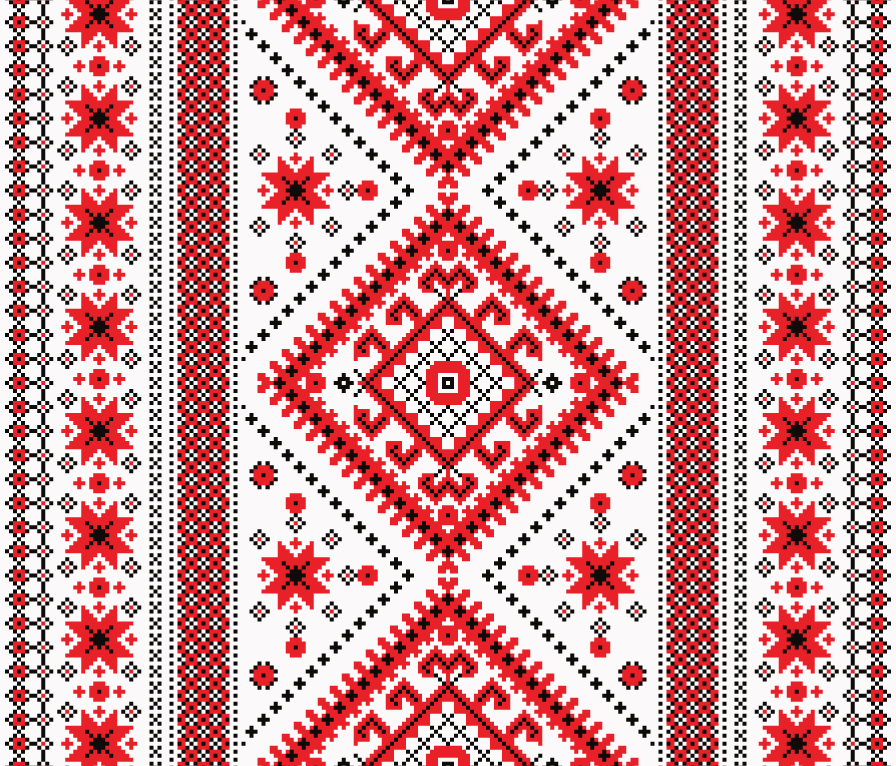
Write a Shadertoy shader that draws this pattern.

```glsl
#define ROWS 191.1
#define DIAMOND_PERIOD 96.0
#define STAR_PERIOD 26.0
#define CHAIN_PERIOD 6.0
#define SAMPLES 4
#define CLOTH vec3(0.985, 0.975, 0.975)
#define RED_THREAD vec3(0.91, 0.13, 0.16)
#define BLACK_THREAD vec3(0.06, 0.045, 0.045)

const int WHITE = 0, RED = 1, BLACK = 2;

// Distance to the nearest multiple of n
float fold(float a, float n) { return abs(a - n * round(a / n)); }
vec2 fold(vec2 a, float n) { return abs(a - n * round(a / n)); }
float diamond(vec2 p) { return abs(p.x) + abs(p.y); }
float square(vec2 p) { return max(abs(p.x), abs(p.y)); }

// Small motifs, measured in stitches
int knot(vec2 p) {
    if (diamond(p) < 1.0) return BLACK;
    return square(p) <= 2.0 && diamond(p) <= 3.0 ? RED : WHITE;
}

int ring(vec2 p) {
    float m = diamond(p);
    return m == 2.0 ? BLACK : m == 0.0 ? RED : WHITE;
}

int framedKnot(vec2 p) {
    if (diamond(p) == 4.0 && square(p) <= 3.0) return BLACK;
    return knot(p);
}

bool plusRow(vec2 p) { return diamond(fold(p, 3.0)) <= 1.0; }

int star(vec2 p) {
    float a = square(p), b = min(abs(p.x), abs(p.y));
    if ((a == b && a <= 3.0) || (b == 0.0 && a <= 2.0)) return BLACK;
    bool petal = b <= 4.0 && a - b <= 4.0;
    bool bud = abs(a - 8.0) + b <= 1.0;
    return petal || bud ? RED : WHITE;
}

// Curled horn with a dark chevron along its spine
int horn(vec2 a) {
    float k = clamp(round((a.x - a.y + 8.0) / 16.0), -1.0, 1.0);
    vec2 l = a - vec2(11.0, 19.0) - k * vec2(8.0, -8.0);
    float rise = l.y + abs(l.x);
    if ((rise == 1.0 && abs(l.x) <= 3.0) || l == vec2(2.0, -3.0)) return BLACK;
    bool arch = abs(rise - 1.0) <= 2.0 && abs(l.x) <= 4.0;
    bool curl = abs(l.x - 2.5) <= 1.5 && abs(l.y + 3.5) <= 0.5;
    return arch || curl ? RED : WHITE;
}

// Large diamond, one quadrant from its centre
int medallion(vec2 a) {
    float d = a.x + a.y, v = a.x - a.y;
    // Eye and lattice
    if (square(a) <= 2.0) return square(a) == 1.0 ? BLACK : WHITE;
    if (square(a) <= 5.0 && d <= 8.0) return RED;
    vec2 block = round(a / 3.0);
    if (block.x + block.y <= 5.0) {
        bool lattice = fold(d, 6.0) == 0.0 || fold(v, 6.0) == 0.0;
        return lattice && d <= 14.0 ? BLACK : WHITE;
    }
    // Inner frame, crossed at its corners
    bool crossing = (abs(a.x - 20.0) == a.y && a.y <= 3.0)
                 || (abs(a.y - 20.0) == a.x && a.x <= 3.0);
    if (d == 20.0 || crossing) return BLACK;
    if (d <= 22.0) return RED;
    // Horns and corner flowers
    if (d < 36.0) {
        float flower = diamond(a - vec2(26.0, 0.0));
        if (flower <= 2.0) return flower == 0.0 ? WHITE : BLACK;
        int corners = max(knot(a - vec2(33.0, 0.0)), knot(a - vec2(0.0, 33.0)));
        return max(corners, horn(a));
    }
    // Toothed border with crosses
    if (abs(d - 42.0) <= 1.0 && plusRow(a)) return BLACK;
    if (d >= 38.0 && d <= 44.0) return RED;
    if (d <= 49.0) return fold(v, 6.0) > 1.0 ? RED : WHITE;
    return abs(d - 58.0) <= 1.0 && plusRow(a - vec2(1.0, 0.0)) ? BLACK : WHITE;
}

// Star and flowers between the diamonds
int cornerSpray(vec2 a) {
    vec2 o = abs(a - vec2(38.0, 0.5 * DIAMOND_PERIOD));
    int ink = max(star(o), ring(o - vec2(9.0)));
    ink = max(ink, max(knot(o - vec2(0.0, 18.0)), ring(o - vec2(0.0, 13.0))));
    if (a.x < 38.0)
        ink = max(ink, max(knot(o - vec2(18.0, 0.0)), ring(o - vec2(13.0, 0.0))));
    return max(ink, framedKnot(a - vec2(46.0, 23.0)));
}

int starColumn(vec2 p) {
    vec2 o = vec2(abs(p.x), fold(p.y + 12.0, STAR_PERIOD));
    float middle = 0.5 * STAR_PERIOD;
    int ink = max(star(o), ring(o - vec2(8.0, 8.0)));
    ink = max(ink, knot(o - vec2(0.0, middle)));
    return diamond(o - vec2(5.0, middle)) <= 1.0 ? RED : ink;
}

// Red buds set in a dark net
int bud(vec2 q) {
    float m = diamond(q);
    if (m == 0.0 || m == 3.0) return BLACK;
    return square(q) <= 1.0 ? RED : WHITE;
}

int netStrip(vec2 p) {
    vec2 q = fold(p, CHAIN_PERIOD), s = fold(p + 0.5 * CHAIN_PERIOD, CHAIN_PERIOD);
    return bud(diamond(q) <= diamond(s) ? q : s);
}

int stitch(vec2 c) {
    float x = abs(c.x);
    vec2 a = vec2(x, fold(c.y, DIAMOND_PERIOD));
    if (x <= 51.0) return max(medallion(a), cornerSpray(a));
    if (x == 53.0 || x == 69.0) return fold(c.y, 2.0) == 0.0 ? BLACK : WHITE;
    if (abs(x - 61.0) <= 6.0) return netStrip(vec2(x - 61.0, c.y));
    if (abs(x - 73.0) <= 1.0) return abs(x - 73.0) == fold(c.y, 4.0) ? BLACK : WHITE;
    if (abs(x - 87.0) <= 10.0) return starColumn(vec2(x - 87.0, c.y));
    float link = fold(c.y, CHAIN_PERIOD);
    if (abs(x - 101.0) <= 2.0) {
        vec2 q = vec2(x - 101.0, link);
        return q == vec2(0.0, 3.0) ? BLACK : ring(q);
    }
    return abs(x - 107.0) <= 3.0 ? bud(vec2(x - 107.0, link)) : WHITE;
}

void mainImage(out vec4 fragColor, in vec2 fragCoord) {
    vec3 sum = vec3(0.0);
    for (int i = 0; i < SAMPLES * SAMPLES; i++) {
        vec2 jitter = (vec2(i % SAMPLES, i / SAMPLES) + 0.5) / float(SAMPLES) - 0.5;
        vec2 p = (fragCoord + jitter - 0.5 * iResolution.xy) * ROWS / iResolution.y;
        int ink = stitch(floor(p + 0.5));
        sum += ink == BLACK ? BLACK_THREAD : ink == RED ? RED_THREAD : CLOTH;
    }
    fragColor = vec4(sum / float(SAMPLES * SAMPLES), 1.0);
}
```
